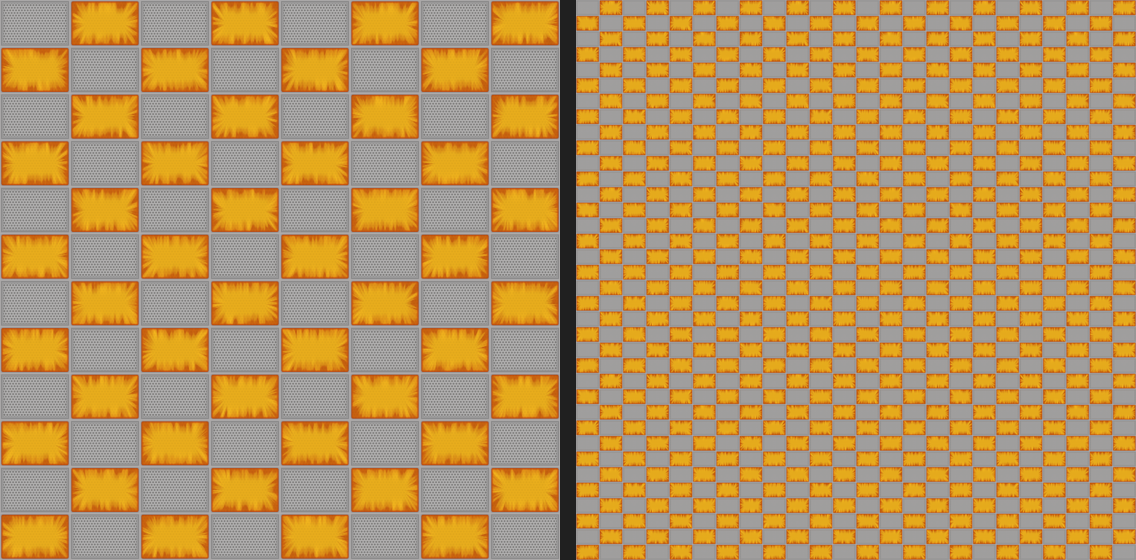
Left: one tile. Right: repeated 3 by 3.
A WebGL 1 fragment shader for this pattern:

```glsl
precision highp float;
// Checkerboard of puffy amber cushions and perforated grey metal panels, 8 across and 12 down.
// Each cell is drawn in local units (1.5 wide, 1 high) from a rounded-box distance, a staggered
// hole lattice and value-noise creases that run inward from the cushion's edge.
uniform vec2 u_resolution;

const vec2 GRID = vec2(8.0, 12.0);
const vec2 CELL = vec2(1.5, 1.0);
const vec2 HOLE_PITCH = vec2(0.0625, 0.1111111);
const float INSET = 0.031;

float hash(vec2 p) {
  vec3 q = fract(p.xyx * vec3(0.1031, 0.1030, 0.0973));
  q += dot(q, q.yzx + 33.33);
  return fract((q.x + q.y) * q.z);
}

float noise(vec2 p) {
  vec2 i = floor(p), f = fract(p);
  f = f * f * (3.0 - 2.0 * f);
  vec2 e = vec2(1.0, 0.0);
  return mix(mix(hash(i), hash(i + e), f.x),
             mix(hash(i + e.yx), hash(i + e.xx), f.x), f.y);
}

float roundedBox(vec2 p, vec2 halfSize, float radius) {
  vec2 q = abs(p) - halfSize + radius;
  return length(max(q, 0.0)) + min(max(q.x, q.y), 0.0) - radius;
}

// Distance to the nearest hole centre of a staggered lattice.
float holeDistance(vec2 p) {
  vec2 a = (fract(p / HOLE_PITCH) - 0.5) * HOLE_PITCH;
  vec2 b = (fract(p / HOLE_PITCH + 0.5) - 0.5) * HOLE_PITCH;
  return min(length(a), length(b));
}

float holeMask(vec2 p, float radius, float blur) {
  return 1.0 - smoothstep(radius - blur, radius + blur, holeDistance(p));
}

float lineMask(float d, float centre, float halfWidth, float blur) {
  return 1.0 - smoothstep(halfWidth - blur, halfWidth + blur, abs(d - centre));
}

// Folds fan out around a short spine in the middle of the cushion.
float creases(vec2 p, vec2 seed) {
  vec2 spine = vec2(clamp(p.x, -0.36, 0.36), 0.0);
  vec2 ray = p - spine;
  vec2 dir = ray / max(length(ray), 0.001);
  vec2 along = dir * 5.0 + spine * 13.0 + ray * 1.8 + seed;
  float broad = noise(along);
  float fine = noise(along * 2.1 + 17.0);
  return broad * 0.6 + fine * 0.4 - 0.5;
}

vec3 metalPanel(vec2 p, float edge, float blur) {
  vec3 metal = vec3(0.695, 0.69, 0.688);
  float inside = smoothstep(0.06, 0.075, edge);
  float hole = holeMask(p, 0.019, blur) * inside;
  vec3 color = mix(metal, vec3(0.49, 0.485, 0.48), hole);
  color *= mix(0.90, 1.0, smoothstep(0.02, 0.15, edge));
  color *= 1.0 - 0.17 * lineMask(edge, 0.036, 0.009, blur);
  color *= 1.0 - 0.10 * lineMask(edge, 0.062, 0.007, blur);
  return color;
}

vec3 cushion(vec2 p, float depth, vec2 seed, float blur) {
  float fold = creases(p, seed);
  float reach = 1.0 - smoothstep(0.08, 0.40, depth);
  float puff = depth + fold * 0.36 * reach * smoothstep(0.0, 0.07, depth);
  vec3 color = mix(vec3(0.80, 0.39, 0.06), vec3(0.86, 0.55, 0.09),
                   smoothstep(0.01, 0.10, puff));
  color = mix(color, vec3(0.90, 0.67, 0.11), smoothstep(0.08, 0.27, puff));
  color = mix(vec3(0.75, 0.27, 0.04), color, smoothstep(0.0, 0.035, depth));
  color *= 1.0 + 0.12 * fold * reach;
  // Faint weave showing through the cloth.
  return color * (1.01 - 0.035 * holeMask(p, 0.019, blur));
}

vec3 checker(vec2 uv, float blur) {
  vec2 grid = uv * GRID;
  vec2 id = mod(floor(grid), GRID);
  vec2 p = (fract(grid) - 0.5) * CELL;
  vec2 toEdge = CELL * 0.5 - abs(p);
  float edge = min(toEdge.x, toEdge.y);
  vec3 seam = vec3(0.64, 0.63, 0.63) * (1.0 + 0.07 * lineMask(edge, 0.0, 0.012, blur));

  if (mod(id.x + id.y, 2.0) > 0.5) {
    return mix(seam, metalPanel(p, edge, blur), smoothstep(0.012, 0.026, edge));
  }
  float depth = -roundedBox(p, CELL * 0.5 - INSET, 0.035);
  vec2 seed = vec2(hash(id + 3.7), hash(id.yx + 41.3)) * 60.0;
  seam *= 1.0 - 0.14 * smoothstep(-0.025, 0.0, depth);
  return mix(seam, cushion(p, depth, seed, blur), smoothstep(-blur, blur, depth));
}

void main() {
  float blur = 0.4 * GRID.y / u_resolution.y;
  vec3 sum = vec3(0.0);
  // Four samples per pixel keep the fine holes even.
  for (int i = 0; i < 4; i++) {
    float n = float(i);
    vec2 offset = (vec2(mod(n, 2.0), floor(n * 0.5)) - 0.5) * 0.5;
    sum += checker((gl_FragCoord.xy + offset) / u_resolution, blur);
  }
  gl_FragColor = vec4(sum * 0.25, 1.0);
}
```
